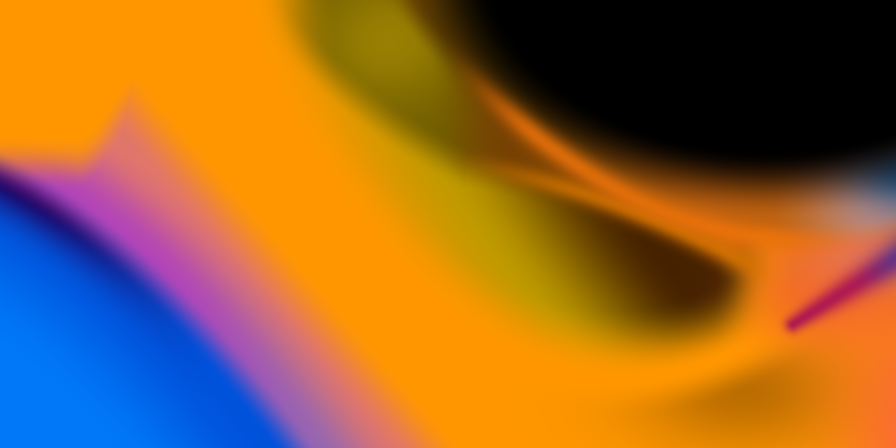
Reproduce this background procedurally as a Shadertoy shader.

```glsl
// Soft folds of orange, gold and brown light between a blue corner and a black oval.
// Each fold is a parabola; signed distances to it drive colour blends and glows,
// layered from the warm base to the dark oval and the cool corner.

const vec3 ORANGE = vec3(1.00, 0.59, 0.00);
const vec3 AMBER  = vec3(0.92, 0.45, 0.04);
const vec3 GOLD   = vec3(0.74, 0.60, 0.00);
const vec3 OLIVE  = vec3(0.60, 0.50, 0.01);
const vec3 MOSS   = vec3(0.44, 0.36, 0.00);
const vec3 BROWN  = vec3(0.27, 0.13, 0.00);
const vec3 UMBER  = vec3(0.46, 0.25, 0.01);
const vec3 CORAL  = vec3(0.98, 0.40, 0.22);
const vec3 ROSE   = vec3(0.88, 0.46, 0.42);
const vec3 VIOLET = vec3(0.70, 0.27, 0.72);
const vec3 LILAC  = vec3(0.58, 0.40, 0.70);
const vec3 CRIMSON = vec3(0.66, 0.07, 0.33);
const vec3 PURPLE = vec3(0.32, 0.18, 0.55);
const vec3 HAZE   = vec3(0.78, 0.56, 0.52);
const vec3 STEEL  = vec3(0.10, 0.32, 0.52);
const vec3 AZURE  = vec3(0.00, 0.47, 0.97);
const vec3 COBALT = vec3(0.00, 0.32, 0.86);
const vec3 NAVY   = vec3(0.12, 0.00, 0.36);

// Parabolas: start x, start y, slope, curvature
const vec4 BLUE_EDGE  = vec4(0.00, 0.610, -0.50, -0.67);
const vec4 LENS_TOP   = vec4(1.04, 0.637, -0.20, -0.25);
const vec4 LENS_BASE  = vec4(1.38, 0.154, 0.00, 0.90);
const vec4 OLIVE_EDGE = vec4(1.04, 0.637, -0.50, 0.65);
const vec4 RIDGE      = vec4(1.80, 0.463, 0.00, 0.64);

const vec2 OVAL_CENTER = vec2(1.72, 1.10);
const vec2 OVAL_RADII  = vec2(0.66, 0.46);
const vec2 STREAK_START = vec2(1.77, 0.276);
const vec2 STREAK_END   = vec2(2.02, 0.435);

// Approximate signed distance, positive above the curve
float above(vec2 p, vec4 curve) {
    float u = p.x - curve.x;
    float height = curve.y + u * (curve.z + u * curve.w);
    float slope = curve.z + 2.0 * u * curve.w;
    return (p.y - height) * inversesqrt(1.0 + slope * slope);
}

float glow(float d, float width) {
    return exp(-d * d / (width * width));
}

float blob(vec2 p, vec2 center, vec2 radii) {
    vec2 d = (p - center) / radii;
    return exp(-dot(d, d));
}

// Orange sheet sinking through gold into the brown lens
vec3 warmSheet(vec2 p) {
    float z = 1.0 - p.y;
    float t = p.x - (0.52 + 0.25 * z + 0.42 * z * z);
    float base = above(p, LENS_BASE);
    float tip = 1.0 - smoothstep(1.59, 1.75, p.x);
    float inside = smoothstep(0.0, 0.16, base) * tip;
    vec3 col = mix(ORANGE, GOLD, smoothstep(0.0, 0.36, t) * inside);
    col = mix(col, BROWN, smoothstep(0.30, 0.68, t) * inside);

    // Shaded ground under the rim and coral on the right
    float below = smoothstep(0.0, 0.09, -base);
    col = mix(col, vec3(0.70, 0.41, 0.0), 0.9 * below * blob(p, vec2(1.66, 0.13), vec2(0.24, 0.13)));
    col = mix(col, AMBER, smoothstep(1.62, 1.80, p.x) * smoothstep(0.2, 0.36, p.y));
    col = mix(col, CORAL, 0.9 * blob(p, vec2(2.05, 0.04), vec2(0.17, 0.32)));
    col = mix(col, CORAL, 0.6 * blob(p, vec2(1.84, 0.33), vec2(0.15, 0.12)));
    return mix(col, ROSE, 0.75 * blob(p, vec2(1.96, 0.43), vec2(0.16, 0.08)));
}

// Olive lobe and brown folds above the lens, darkened by the oval
vec3 upperFolds(vec2 p, vec3 col) {
    float edge = p.x < LENS_TOP.x ? above(p, OLIVE_EDGE) : above(p, LENS_TOP);
    float ridge = above(p, RIDGE);
    float right = smoothstep(1.42, 1.72, p.x);

    vec3 fold = mix(MOSS, OLIVE, blob(p, vec2(0.87, 0.91), vec2(0.17, 0.14)));
    fold = mix(fold, UMBER, smoothstep(0.95, 1.15, p.x));
    fold = mix(fold, AMBER, right);
    float mask = smoothstep(-0.06, 0.035, edge) * smoothstep(0.58, 0.76, p.x);
    col = mix(col, fold, mask * (1.0 - smoothstep(1.6, 1.75, p.x)));

    vec3 behind = mix(vec3(0.42, 0.27, 0.01), vec3(0.74, 0.38, 0.06), smoothstep(1.1, 1.6, p.x));
    behind = mix(behind, HAZE, smoothstep(1.70, 1.98, p.x));
    col = mix(col, behind, smoothstep(-0.03, 0.04, ridge) * smoothstep(0.8, 0.95, p.x));
    col = mix(col, STEEL, 0.95 * blob(p, vec2(2.04, 0.61), vec2(0.14, 0.085)));

    float oval = length((p - OVAL_CENTER) / OVAL_RADII) - 1.0;
    col *= smoothstep(-0.05, 0.28, oval);

    // Lit fold lines
    float lensLine = smoothstep(1.0, 1.3, p.x) * (1.0 - smoothstep(1.62, 1.76, p.x));
    col = mix(col, vec3(0.86, 0.47, 0.0), 0.75 * lensLine * glow(above(p, LENS_TOP), 0.023));
    float ridgeLine = smoothstep(0.98, 1.2, p.x) * (1.0 - smoothstep(1.68, 1.95, p.x));
    return mix(col, vec3(0.93, 0.45, 0.04), 0.85 * ridgeLine * glow(ridge, 0.028));
}

// Crimson crease widening toward the right border
vec3 streak(vec2 p, vec3 col) {
    vec2 axis = STREAK_END - STREAK_START;
    float along = clamp(dot(p - STREAK_START, axis) / dot(axis, axis), 0.0, 1.0);
    float d = length(p - STREAK_START - along * axis);
    vec3 tint = mix(CRIMSON, PURPLE, smoothstep(0.5, 1.0, along));
    return mix(col, tint, 0.9 * glow(d, 0.018 + 0.022 * along));
}

// Rose and violet veil fading into the blue corner
vec3 coolCorner(vec2 p, vec3 col) {
    float shelf = 0.67 + 0.15 * smoothstep(0.17, 0.32, p.x) - p.y;
    float slant = (1.15 - 1.15 * p.x - p.y) * 0.656;
    float blue = above(p, BLUE_EDGE);
    vec3 veil = mix(VIOLET, LILAC, smoothstep(0.35, 0.75, p.x));
    veil = mix(veil, ROSE, smoothstep(0.04, 0.19, blue));
    col = mix(col, veil, smoothstep(-0.03, 0.10, min(shelf, slant)));

    vec3 deep = mix(COBALT, AZURE, smoothstep(0.04, 0.34, -blue));
    float shade = 1.0 - smoothstep(0.05, 0.50, p.x);
    deep = mix(deep, NAVY, shade * glow(blue, 0.065));
    return mix(col, deep, 1.0 - smoothstep(-0.035, 0.05, blue));
}

void mainImage(out vec4 fragColor, in vec2 fragCoord) {
    vec2 p = fragCoord / iResolution.xy * vec2(2.0, 1.0);
    vec3 col = warmSheet(p);
    col = upperFolds(p, col);
    col = streak(p, col);
    col = coolCorner(p, col);
    fragColor = vec4(col, 1.0);
}
```
